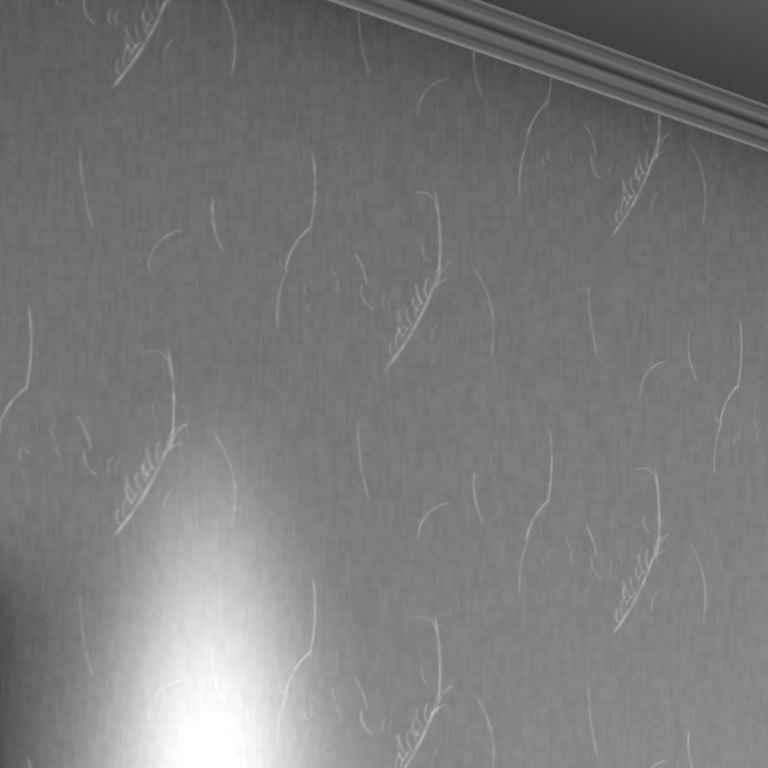
A Shadertoy shader for this texture:

```glsl
// A grey wallpapered wall below a slanted moulding, lit by a soft lamp cone.
// Sprigs repeat on a skewed lattice that shrinks to the right; each is made of
// bowed strokes and hashed leaf flecks, over layered tone and woven noise.

float hash(vec2 p) {
    p = fract(p * vec2(0.1031, 0.1137));
    p += dot(p, p.yx + 33.33);
    return fract((p.x + p.y) * p.x * 17.0);
}

float noise(vec2 p) {
    vec2 cell = floor(p), f = fract(p);
    f = f * f * (3.0 - 2.0 * f);
    return mix(mix(hash(cell), hash(cell + vec2(1, 0)), f.x),
               mix(hash(cell + vec2(0, 1)), hash(cell + vec2(1, 1)), f.x), f.y);
}

// Soft line from a to b, bulging sideways by bow and fading at its ends.
float stroke(vec2 p, vec2 a, vec2 b, float bow, float width) {
    vec2 ab = b - a;
    float len = length(ab);
    vec2 dir = ab / len;
    float t = dot(p - a, dir) / len;
    float side = dot(p - a, vec2(-dir.y, dir.x)) - 4.0 * bow * t * (1.0 - t);
    float ends = smoothstep(-0.04, 0.12, t) * smoothstep(1.04, 0.88, t);
    return ends * exp(-side * side / (width * width));
}

// One sprig in local units; seed varies its flecks.
float sprig(vec2 p, float seed, float width) {
    float ink = 0.65 * stroke(p, vec2(0.0, 1.3), vec2(0.02, 0.0), 0.06, width);
    ink += 0.75 * stroke(p, vec2(0.0, 0.1), vec2(-0.65, -1.04), 0.06, width * 1.2);
    ink += 0.3 * stroke(p, vec2(-0.3, 1.25), vec2(0.02, 1.05), 0.12, width);

    // Trailing vine.
    ink += 0.6 * stroke(p, vec2(-1.59, 1.82), vec2(-1.63, 0.75), 0.05, width);
    ink += 0.65 * stroke(p, vec2(-1.60, 0.84), vec2(-1.95, 0.26), -0.06, width);
    ink += 0.45 * stroke(p, vec2(-1.9, 0.32), vec2(-2.04, -0.5), -0.06, width);

    // Loose tendrils and curls.
    ink += 0.45 * stroke(p, vec2(-1.05, 0.5), vec2(-0.88, 0.05), 0.03, width);
    ink += 0.45 * stroke(p, vec2(-0.95, 0.08), vec2(-0.8, -0.26), -0.06, width);
    ink += 0.4 * stroke(p, vec2(0.5, 0.3), vec2(0.72, -0.9), 0.14, width);
    ink += 0.35 * stroke(p, vec2(-1.0, -1.7), vec2(-0.85, -2.75), -0.04, width);
    ink += 0.45 * stroke(p, vec2(-0.22, -3.3), vec2(0.2, -2.76), 0.14, width);
    ink += 0.5 * stroke(p, vec2(0.52, -2.35), vec2(0.65, -3.06), -0.06, width);

    // Leaves crowd the twig, then fainter flecks drift around it.
    for (int k = 0; k < 24; k++) {
        float n = float(k);
        float r = hash(vec2(n * 7.1, 3.7)), s = hash(vec2(n * 3.3, 19.2));
        bool leaf = k < 13;
        vec2 base = leaf ? mix(vec2(0.05, 0.15), vec2(-0.6, -0.95), n / 13.0)
                         : vec2(-2.4 + 3.2 * r, 0.8 - 1.8 * s);
        vec2 tip = (leaf ? vec2(0.5 * r - 0.25, 0.15 + 0.2 * s)
                         : vec2(0.3 * s - 0.15, 0.08 + 0.25 * r));
        float strength = leaf ? 0.55 : 0.3;
        strength *= 0.6 + 0.4 * hash(vec2(n, seed));
        ink += strength * stroke(p, base, base + tip, 0.03, width);
    }
    return ink;
}

float sprigLattice(vec2 uv, float pixel) {
    float ink = 0.0;
    for (int col = -2; col <= 2; col++) {
        float i = float(col);
        vec2 size = vec2(1.0 - 0.14 * i, 1.0 - 0.06 * i) * 0.1;
        for (int row = -1; row <= 1; row++) {
            float j = float(row);
            vec2 anchor = vec2(0.566 + 0.317 * i - 0.0306 * i * i,
                               0.622 + 0.191 * i - 0.0228 * i * i - j * (0.553 - 0.033 * i));
            vec2 p = (uv - anchor) / size;
            if (abs(p.x + 0.8) < 1.8 && abs(p.y + 0.75) < 2.75)
                ink += sprig(p, i * 5.0 + j + 20.0, max(0.02, 8.0 * pixel));
        }
    }
    return ink;
}

float lampGlow(vec2 uv) {
    float spread = 0.14 - 0.14 * min(uv.y, 0.5);
    float across = abs(uv.x - 0.272) / spread;
    return smoothstep(0.53, 0.0, uv.y) * exp(-pow(across, 2.2));
}

float wallTone(vec2 uv, float below) {
    float tone = 0.505 - 0.095 * uv.y + 0.04 * uv.x * (1.0 - uv.y);
    tone -= 0.12 * exp(-max(below, 0.0) / 0.09);
    tone -= 0.19 * exp(-uv.x / 0.07) * smoothstep(0.36, 0.16, uv.y);
    tone -= 0.04 * exp(-uv.x / 0.15) * smoothstep(0.6, 1.0, uv.y);
    return tone + 0.52 * lampGlow(uv);
}

// Stacked ridges and grooves, v running 0 to 1 across the moulding.
float mouldingTone(float v) {
    float tone = 0.36 + 0.05 * sin(v * 19.0 + 0.6) + 0.02 * sin(v * 47.0);
    tone += 0.07 * exp(-pow((v - 0.04) / 0.035, 2.0));
    tone -= 0.10 * exp(-pow((v - 0.55) / 0.05, 2.0));
    return tone + 0.05 * exp(-pow((v - 0.95) / 0.04, 2.0));
}

void mainImage(out vec4 fragColor, in vec2 fragCoord) {
    vec2 uv = fragCoord / iResolution.xy;
    float pixel = 1.0 / iResolution.y;
    float lowerEdge = 1.0 - 0.343 * (uv.x - 0.423);
    float upperEdge = 1.0 - 0.365 * (uv.x - 0.625);

    float weave = noise(uv * vec2(230.0, 45.0)) + noise(uv * vec2(110.0, 130.0)) - 1.0;
    float wear = 0.45 + 0.85 * noise(uv * 95.0);
    float tone = wallTone(uv, lowerEdge - uv.y);
    float ink = min(sprigLattice(uv, pixel), 1.2) * wear;
    tone += 0.025 * weave + 0.2 * ink * (1.0 - 0.7 * lampGlow(uv));

    float v = (uv.y - lowerEdge) / (upperEdge - lowerEdge);
    tone = mix(tone, mouldingTone(v), smoothstep(-pixel, pixel, uv.y - lowerEdge));
    float ceiling = 0.25 + 0.6 * clamp(uv.y - upperEdge, 0.0, 0.14) + 0.006 * weave;
    tone = mix(tone, ceiling, smoothstep(-pixel, pixel, uv.y - upperEdge));
    fragColor = vec4(vec3(clamp(tone, 0.0, 1.0)), 1.0);
}
```
